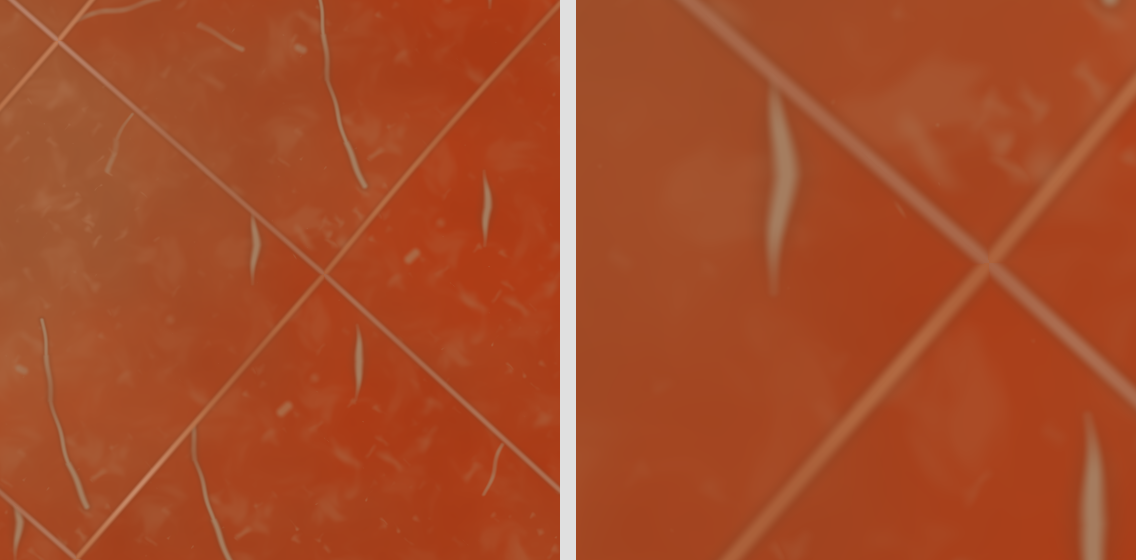
Left, the full canvas; right, a detail of the centre.
Write a Shadertoy shader that draws this texture.

```glsl
// Glazed terracotta floor tiles laid diagonally, with pale veins, flecks and worn joints.
#define CROSSING vec2(0.579, 0.510)   // one joint crossing
#define EDGE_A vec2(0.475, -0.417)    // tile edge running down to the right
#define EDGE_B vec2(0.443, 0.508)     // tile edge running up to the right
#define JOINT_WIDTH 0.0068
#define VEIN_WIDTH 0.0075
#define CLAY vec3(0.660, 0.242, 0.098)
#define HAZE vec3(0.630, 0.328, 0.182)
#define SCUFF vec3(0.670, 0.430, 0.290)
#define VEIN vec3(0.650, 0.500, 0.385)
#define SHADOW vec3(0.500, 0.265, 0.150)
#define JOINT vec3(0.690, 0.450, 0.330)

vec2 hash2(vec2 p) {
    vec3 h = fract(p.xyx * vec3(0.1031, 0.1030, 0.0973));
    h += dot(h, h.yzx + 33.33);
    return fract((h.xx + h.yz) * h.zy);
}

// Layered, gently warped sines, roughly -1 to 1
float mottle(vec2 p) {
    float sum = 0.0, amp = 0.55;
    for (int i = 0; i < 4; i++) {
        p = mat2(0.8, 0.6, -0.6, 0.8) * p * 1.7 + 1.7;
        p += 0.35 * sin(p.yx * 1.3 + float(i));
        sum += amp * sin(p.x) * sin(p.y);
        amp *= 0.65;
    }
    return sum;
}

// Sparse soft flecks from cellular noise
float flecks(vec2 p) {
    p += 0.14 * sin(p.yx * 5.0) + 0.06 * sin(p.yx * 13.0);
    vec2 cell = floor(p);
    float mask = 0.0;
    for (int y = -1; y <= 1; y++)
    for (int x = -1; x <= 1; x++) {
        vec2 c = cell + vec2(x, y), h = hash2(c + 57.0);
        float radius = 0.32 * smoothstep(0.5, 1.0, hash2(c + 91.0).x);
        float d = length(p - c - h);
        mask = max(mask, (1.0 - smoothstep(0.0, 0.03 + radius, d)) * step(0.02, radius));
    }
    return mask;
}

// Distance to a segment, in units of the stroke width
float stroke(vec2 p, vec2 a, vec2 b, float width) {
    vec2 ab = b - a;
    return length(p - a - ab * clamp(dot(p - a, ab) / dot(ab, ab), 0.0, 1.0)) / width;
}

// Where the printed decoration falls on a given tile
vec2 anchor(vec2 tile, vec2 base, vec2 across, vec2 up, vec2 twist) {
    return base + tile.x * across + tile.y * up + tile.x * tile.y * twist;
}

float ink(float d) { return 1.0 - smoothstep(0.1, 1.1, d); }
float spot(vec2 p, float size) { return exp(-dot(p, p) / (size * size)); }

float longVein(vec2 p) {
    float w = VEIN_WIDTH;
    float d = stroke(p, vec2(0.0), vec2(-0.033, 0.078), w);
    d = min(d, stroke(p, vec2(-0.033, 0.078), vec2(-0.065, 0.189), w * 0.75));
    d = min(d, stroke(p, vec2(-0.065, 0.189), vec2(-0.072, 0.267), w * 0.9));
    return min(d, stroke(p, vec2(-0.072, 0.267), vec2(-0.080, 0.332), w * 0.65));
}

float shortVein(vec2 p) {
    float w = VEIN_WIDTH * mix(1.4, 0.6, smoothstep(0.0, 0.07, abs(p.y)));
    return min(stroke(p, vec2(0.0, 0.065), vec2(0.005, 0.0), w),
               stroke(p, vec2(0.005, 0.0), vec2(-0.002, -0.068), w));
}

float faintVeins(vec2 p) {
    float w = VEIN_WIDTH;
    float d = stroke(p, vec2(-0.293, 0.286), vec2(-0.221, 0.247), w);
    d = min(d, stroke(p, vec2(-0.514, 0.299), vec2(-0.370, 0.332), w));
    d = min(d, stroke(p, vec2(0.039, 0.599), vec2(0.050, 0.655), w));
    d = min(d, stroke(p, vec2(0.050, 0.655), vec2(0.080, 0.703), w * 0.6));
    d = min(d, stroke(p, vec2(0.484, 0.215), vec2(0.452, 0.124), w * 0.7));
    return min(d, stroke(p, vec2(-0.120, 0.250), vec2(-0.112, 0.244), w * 1.4));
}

void mainImage(out vec4 fragColor, in vec2 fragCoord) {
    vec2 p = fragCoord / iResolution.xy;

    // Skewed tile grid with joints on whole numbers, slightly out of true
    vec2 grid = inverse(mat2(EDGE_A, EDGE_B)) * (p - CROSSING);
    grid += vec2(0.01 * sin(3.14 * clamp(grid.y, 0.0, 1.0)), 0.02 * max(grid.x, 0.0));
    grid.x -= 0.07 * max(grid.x, 0.0);
    vec2 tile = floor(grid) + 1.0;
    float right = clamp(tile.x, 0.0, 1.0);

    // Printed decoration, shifted from tile to tile
    vec2 print = p - anchor(tile, vec2(0.156, 0.095), vec2(0.258, -0.104),
                            vec2(0.495, 0.573), vec2(-0.270, -0.296));
    vec2 mark = p - anchor(tile, vec2(0.452, 0.561), vec2(0.186, -0.206),
                           vec2(0.423, 0.492), vec2(-0.195, -0.219));
    vec2 wobble = 0.0016 * sin(p.yx * vec2(75.0, 63.0));

    // Clay body under a soft, cloudy haze
    float cloud = mottle(print * 4.0);
    float fine = mottle(print * 17.0 + 4.0);
    float haze = 1.1 - 1.1 * smoothstep(0.1, 0.95, length(p - vec2(0.0, 0.68)));
    haze += 0.3 * cloud + 0.06 * fine - 0.35 * spot(p - vec2(0.53, 0.53), 0.1);
    vec3 color = mix(CLAY, HAZE, clamp(haze, -0.15, 1.2));
    color *= 1.0 + 0.045 * mottle(p * 3.0 + 2.0) + 0.012 * fine;

    // Scuffs and flecks, gathered in patches
    float patches = 0.3 + 0.5 * smoothstep(0.0, 0.6, cloud);
    patches += 0.6 * right * spot(mark - vec2(-0.01, -0.11), 0.07);
    patches = min(1.0, patches + 0.5 * spot(print - vec2(0.052, 0.449), 0.12));
    color = mix(color, SCUFF, 0.4 * patches * smoothstep(0.0, 0.8, fine));
    float dots = max(flecks(print * 13.0), flecks(print * 27.0 + 9.0) * patches);
    color = mix(color, SCUFF, 0.65 * (0.35 + 0.65 * patches) * dots);
    float chip = stroke(mark, vec2(-0.136, -0.091), vec2(-0.124, -0.080), 0.012);
    color = mix(color, SCUFF, 0.85 * right * ink(chip));

    // Veins, each with a darker rim, fading in places
    float longD = longVein(print + wobble), shortD = shortVein(mark + wobble);
    float longFade = 1.0 - 0.5 * spot(vec2(print.y - 0.2, 0.0), 0.05);
    float shortFade = 1.0 - 0.8 * smoothstep(0.025, 0.07, abs(mark.y));
    float vein = max(longFade * ink(longD), shortFade * ink(shortD));
    color = mix(color, SHADOW, 0.4 * max(ink(longD * 0.5), shortFade * ink(shortD * 0.45)));
    color = mix(color, VEIN, 0.95 * vein);
    color = mix(color, VEIN, (0.55 + 0.3 * fine) * ink(faintVeins(print + 2.0 * wobble)));

    // Joints: dark rim, pale core, wear along the length
    float area = abs(EDGE_A.x * EDGE_B.y - EDGE_A.y * EDGE_B.x);
    vec2 gap = abs(grid - round(grid)) * area / vec2(length(EDGE_B), length(EDGE_A));
    float joint = min(gap.x, gap.y) / JOINT_WIDTH;
    float glint = spot(p - vec2(0.24, 0.14), 0.11) + 0.5 * spot(p - vec2(0.08, 0.95), 0.15);
    float wear = clamp(0.8 + 0.25 * mottle(p * 6.0) + glint, 0.0, 1.0);
    vec3 tint = gap.x < gap.y ? vec3(0.02, -0.02, -0.06) : vec3(-0.01, 0.0, 0.01);
    color = mix(color, SHADOW, 0.35 * ink(joint * 0.55));
    color = mix(color, JOINT + tint + glint * vec3(0.07, 0.11, 0.14), wear * ink(joint));

    fragColor = vec4(color, 1.0);
}
```
